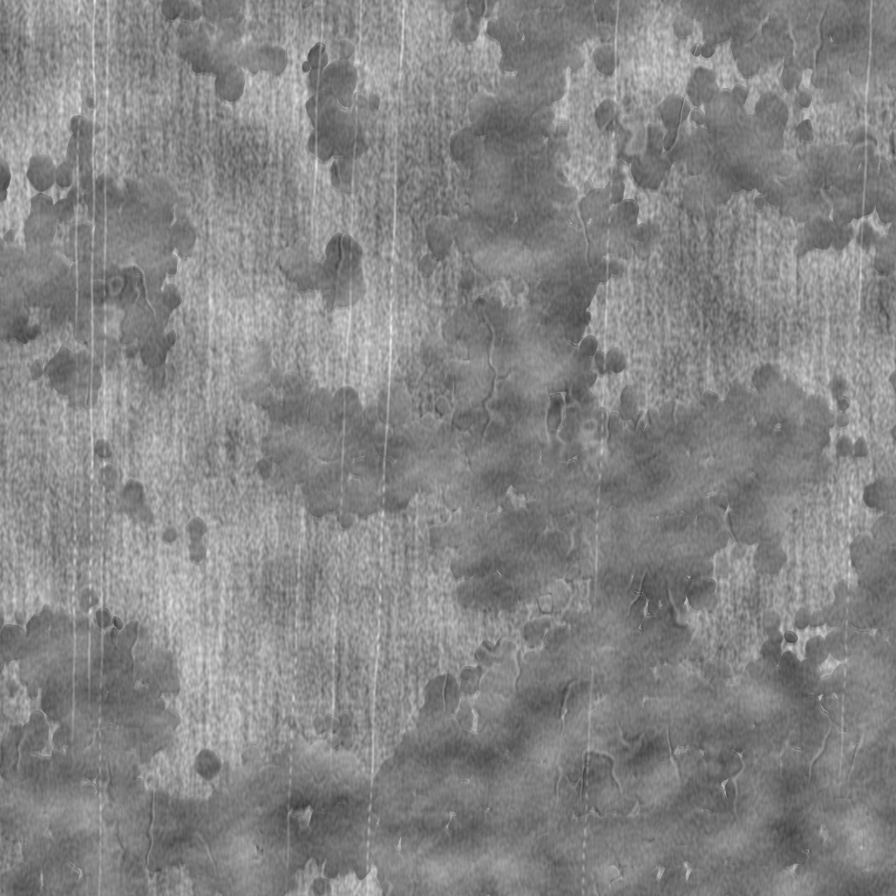
Write a Shadertoy shader that draws this texture.

```glsl
// Weathered grey concrete: pale, vertically streaked bare wall under a darker
// lumpy coat with embossed rims, crossed by thin and nearly upright scratches.
// Gradient noise places the coat, and rounded cells shape its edges.

#define BARE_TONE 0.585
#define COAT_TONE 0.465
#define MOTTLE 0.30
#define GRAIN 0.13
#define STREAK 0.10
#define RELIEF 0.11
#define LUMP_CELLS 38.0
#define CRACK_GAIN 0.10
#define SCRATCH_GAIN 0.20
#define SCRATCH_WIDTH 0.0014

const vec2 LIGHT_STEP = vec2(0.0012, 0.0032);

vec2 hash2(vec2 p) {
    vec3 q = fract(p.xyx * vec3(0.1031, 0.1030, 0.0973));
    q += dot(q, q.yzx + 33.33);
    return fract((q.xx + q.yz) * q.zy);
}

float corner(vec2 cell, vec2 offset) {
    return dot(hash2(cell) * 2.0 - 1.0, offset);
}

float gradientNoise(vec2 p) {
    vec2 i = floor(p), f = fract(p), e = vec2(1.0, 0.0);
    vec2 u = f * f * f * (f * (f * 6.0 - 15.0) + 10.0);
    float bottom = mix(corner(i, f), corner(i + e.xy, f - e.xy), u.x);
    float top = mix(corner(i + e.yx, f - e.yx), corner(i + e.xx, f - e.xx), u.x);
    return 1.5 * mix(bottom, top, u.y);
}

float fbm(vec2 p, int octaves) {
    float sum = 0.0, amp = 0.5;
    for (int i = 0; i < octaves; i++) {
        sum += amp * gradientNoise(p);
        p = p * 2.03 + 17.3;
        amp *= 0.5;
    }
    return sum;
}

float bell(float x, float width) {
    return exp(-x * x / (width * width));
}

// Broad distribution of the coat: positive where it covers the wall
float cover(vec2 p) {
    float bias = -0.13 + 0.30 * smoothstep(0.45, 0.62, p.x);
    bias += 0.22 * (1.0 - smoothstep(0.12, 0.34, p.y));
    bias -= 0.50 * bell(p.x - 0.86, 0.2) * bell(p.y - 0.63, 0.125);
    return bias + 1.5 * fbm(p * vec2(6.0, 5.0) + 40.0, 3);
}

// Union of rounded domes, kept only where the coat is present
float lumps(vec2 p, float cells) {
    vec2 density = cells * vec2(1.0, 0.8);
    vec2 q = p * density, id = floor(q);
    float height = 0.0;
    for (int j = -1; j <= 1; j++)
    for (int i = -1; i <= 1; i++) {
        vec2 cell = id + vec2(i, j);
        vec2 rnd = hash2(cell + 91.0);
        vec2 centre = cell + 0.2 + 0.6 * rnd;
        float d = length(q - centre) / (0.45 + 0.4 * rnd.y);
        if (d >= 1.0) continue;
        float kept = smoothstep(-0.04, 0.08, cover(centre / density) + 0.3 * (rnd.x - 0.5));
        height = max(height, kept * sqrt(1.0 - d * d));
    }
    return height;
}

float coatHeight(vec2 p) {
    p += 0.005 * vec2(gradientNoise(p * 55.0), gradientNoise(p * 55.0 + 31.0));
    float height = max(lumps(p, LUMP_CELLS), 0.85 * lumps(p, LUMP_CELLS * 1.75));
    return smoothstep(0.0, 0.75, height);
}

// Four groups of long scratches, solid or beaded along their length
float scratches(vec2 p, float pixel) {
    float sum = 0.0;
    for (int i = 0; i < 12; i++) {
        float n = float(i), group = floor((n + 0.5) / 3.0), k = n - 3.0 * group - 1.0;
        if (group > 1.5 && abs(k) > 0.5) continue;
        vec2 rnd = hash2(vec2(n + 3.0, 8.0));
        float x = 0.1 + 0.285 * group + k * (group < 0.5 ? 0.017 : 0.048);
        x += (p.y - 0.5) * (group < 0.5 ? 0.008 : 0.04) + 0.006 * (rnd.x - 0.5);
        x += 0.0025 * gradientNoise(vec2(p.y * 13.0, n * 7.3));
        float stroke = 1.0 - smoothstep(0.0, SCRATCH_WIDTH + pixel, abs(p.x - x));
        float wear = gradientNoise(vec2(p.y * 4.0, n * 5.7 + 0.4));
        float beads = mix(1.0, 0.5 + 0.5 * sin(p.y * 460.0), smoothstep(0.0, 0.25, wear));
        float fade = smoothstep(-0.65, 0.1, wear + 0.5 * (p.y - 0.5));
        sum = max(sum, stroke * beads * fade * (0.6 + 0.4 * rnd.y));
    }
    return sum;
}

void mainImage(out vec4 fragColor, in vec2 fragCoord) {
    vec2 p = fragCoord / iResolution.y;
    float height = coatHeight(p);
    float rim = height - coatHeight(p + LIGHT_STEP);
    float coat = smoothstep(0.1, 0.8, height);
    float grain = gradientNoise(p * vec2(270.0, 150.0));

    // Bare wall: clouds, upright streaks and small lit pits
    vec2 pitScale = vec2(130.0, 65.0);
    float pits = gradientNoise(p * pitScale) - gradientNoise((p + LIGHT_STEP) * pitScale);
    float bare = BARE_TONE + MOTTLE * fbm(p * 7.0 + 5.0, 4) + GRAIN * grain + 0.09 * pits;
    bare += STREAK * (gradientNoise(p * vec2(160.0, 13.0)) + 0.5 * gradientNoise(p * vec2(70.0, 5.0)));

    // Coat: soft mottling, slanted scuffs and hairline cracks
    float scuff = gradientNoise(vec2(p.x + 0.7 * p.y, p.y - 0.7 * p.x) * vec2(8.0, 95.0));
    float paint = COAT_TONE + MOTTLE * fbm(p * vec2(13.0, 16.0), 5) + 0.5 * GRAIN * grain + 0.03 * scuff;
    float vein = gradientNoise(p * vec2(24.0, 6.0)) + 0.15 * gradientNoise(p * 50.0);
    float crack = bell(vein, 0.04) - 0.7 * bell(vein - 0.09, 0.04);
    paint += CRACK_GAIN * crack * smoothstep(0.0, 0.35, gradientNoise(p * 10.0 + 60.0));

    float tone = mix(bare, paint, coat) + RELIEF * rim;
    tone += SCRATCH_GAIN * scratches(p, 1.0 / iResolution.y);
    fragColor = vec4(vec3(clamp(tone, 0.0, 1.0)), 1.0);
}
```
